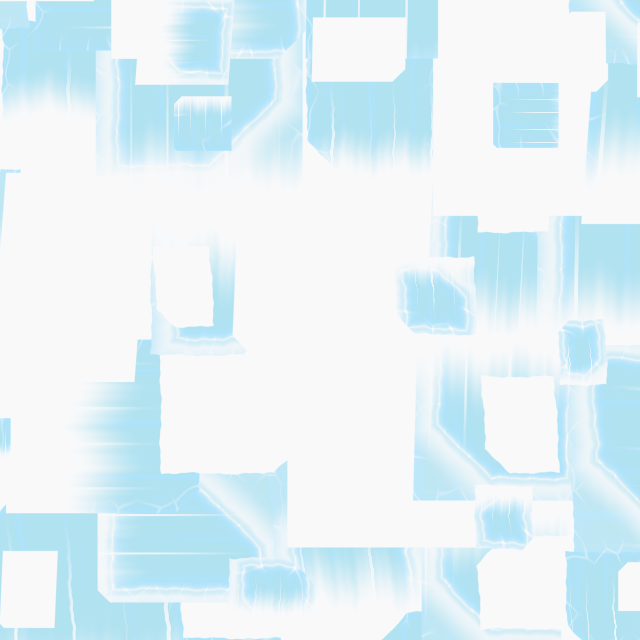
A Shadertoy shader for this texture:

```glsl
const vec3 SNOW = vec3(0.975, 0.976, 0.98);
const vec3 ICE = vec3(0.695, 0.886, 0.942);
const vec3 SKY = vec3(0.68, 0.89, 0.99);

const float SLAB_GRID = 4.3;      // large slabs per canvas height
const float CHIP_GRID = 8.0;      // small chips per canvas height
const float CHIP_SHARE = 0.24;
const float SNOW_SHARE = 0.32;    // slabs left plain white
const float PANEL_SHARE = 0.5;    // slabs with a rimmed inner panel
const float FADE_WIDTH = 0.75;
const float RIM_WIDTH = 0.0035;
const float VEIN_GRID = 17.0;

vec4 hash4(vec2 p) {
    vec4 n = vec4(dot(p, vec2(127.1, 311.7)), dot(p, vec2(269.5, 183.3)),
                  dot(p, vec2(419.2, 371.9)), dot(p, vec2(97.3, 157.1)));
    return fract(sin(n) * 43758.547);
}

// Layered sines, roughly -1 to 1
float waves(float x, float seed) {
    return (sin(x * 5.0 + seed * 31.0) + 0.6 * sin(x * 13.0 + seed * 57.0)
          + 0.4 * sin(x * 29.0 + seed * 83.0)) / 2.0;
}

// Thin cracks along the borders of cellular noise
float veins(vec2 p) {
    vec2 cell = floor(p);
    float nearest = 9.0, second = 9.0;
    for (int j = -1; j <= 1; j++)
    for (int i = -1; i <= 1; i++) {
        vec2 c = cell + vec2(i, j);
        float d = length(c + hash4(c).xy - p);
        second = min(second, max(nearest, d));
        nearest = min(nearest, d);
    }
    return 1.0 - smoothstep(0.0, 0.09, second - nearest);
}

// Box with one bevelled corner
float bevelBox(vec2 q, vec2 size, vec2 corner, float cut) {
    vec2 b = abs(q) - size;
    float bevel = dot(q * corner - size, vec2(0.707)) + cut;
    return max(max(b.x, b.y), bevel);
}

// Ice that fades to snow, with streaks, glowing edges and an inner panel
vec3 slabColor(vec2 q, vec2 size, float d, vec2 corner, vec4 r, vec4 s, float crack) {
    if (r.x < SNOW_SHARE) return SNOW;
    bool upright = s.x < 0.6;
    vec2 a = upright ? q.yx / size.yx : q / size;
    a.x *= s.y < 0.6 ? 1.0 : -1.0;
    float streak = waves(a.y * 1.6, r.y);
    float start = mix(-1.6, -0.1, s.z);
    float ice = smoothstep(start, start + FADE_WIDTH, a.x + 0.13 * streak);

    // Long bands and pale icicles follow the fade direction
    float band = smoothstep(0.35, 0.75, waves(a.y * 2.3 + 2.0, s.w));
    float spike = smoothstep(0.6, 0.85, waves(a.y * 2.6, r.w));
    spike *= smoothstep(0.7, -0.5, a.x);
    vec3 tone = mix(ICE, SKY, 0.75 * band * smoothstep(-1.0, 0.3, a.x));
    tone = mix(tone, SKY, 0.9 * exp(d / 0.009));

    float rim = 0.0;
    if (r.z < PANEL_SHARE) {
        vec2 bend = 0.0025 * vec2(waves(q.y * 9.0, s.x), waves(q.x * 9.0, s.y));
        vec2 shift = size * (s.zw - 0.5) * 0.3;
        float panel = bevelBox(q + bend - shift, size * 0.76, -corner, size.x * 0.45);
        float outside = smoothstep(-0.002, 0.014, panel);
        ice *= 1.0 - outside * mix(0.85, 0.2, smoothstep(0.01, 0.06, panel));
        tone = mix(tone, SKY, exp(-abs(panel + 0.008) / 0.007));
        rim = exp(-abs(panel) / RIM_WIDTH);
    }
    float frosted = smoothstep(0.03, 0.0, -d) + 0.6 * rim;
    ice *= 1.0 - 0.85 * spike;
    ice *= 1.0 - clamp(0.85 * rim + 0.45 * crack * frosted, 0.0, 1.0);
    return mix(SNOW, tone, ice);
}

// Paints one jittered grid of overlapping slabs over the colour below
vec3 paintLayer(vec3 color, vec2 uv, float grid, float share, vec2 halfRange, float seed, float crack) {
    float pixel = 0.8 / iResolution.y;
    vec2 home = floor(uv * grid);
    for (int j = -1; j <= 1; j++)
    for (int i = -1; i <= 1; i++) {
        vec2 cell = home + vec2(i, j);
        vec4 r = hash4(cell + seed);
        vec4 s = hash4(cell + seed + 41.3);
        vec4 t = hash4(cell + seed + 89.7);
        if (t.x > share) continue;
        vec2 center = (cell + 0.5 + 0.45 * (r.zw - 0.5)) / grid;
        vec2 size = mix(halfRange.xx, halfRange.yy, t.yz) / grid;
        vec2 corner = vec2(s.z < 0.5 ? -1.0 : 1.0, s.w < 0.5 ? -1.0 : 1.0);
        vec2 q = uv - center;
        q.x += q.y * 0.16 * (t.w - 0.5) * step(0.5, r.y);
        float ragged = 0.0022 * step(0.55, t.w);
        q += ragged * vec2(waves(q.y * 11.0, s.x), waves(q.x * 11.0, s.y));
        float d = bevelBox(q, size, corner, size.x * 0.5 * t.w);
        float cover = 1.0 - smoothstep(-pixel, pixel, d);
        if (cover > 0.0)
            color = mix(color, slabColor(q, size, d, corner, r, s, crack), cover);
    }
    return color;
}

void mainImage(out vec4 fragColor, in vec2 fragCoord) {
    vec2 uv = fragCoord / iResolution.y;
    vec2 warp = 0.012 * vec2(waves(uv.y * 4.0, 0.3), waves(uv.x * 4.0, 0.7));
    float crack = veins((uv + warp) * VEIN_GRID * vec2(1.3, 0.8));
    vec3 color = paintLayer(SNOW, uv, SLAB_GRID, 1.0, vec2(0.42, 0.72), 7.0, crack);
    color = paintLayer(color, uv, CHIP_GRID, CHIP_SHARE, vec2(0.25, 0.65), 23.0, crack);
    fragColor = vec4(color, 1.0);
}
```
